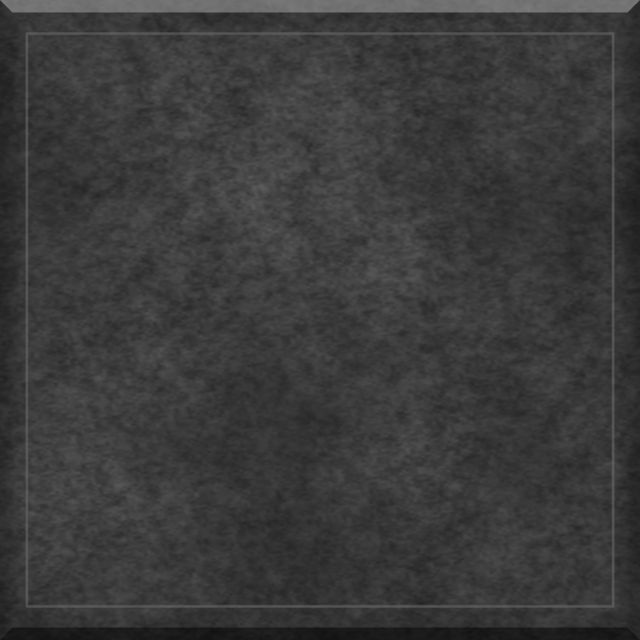
This texture is drawn by a WebGL 1 fragment shader. Its source:

```glsl
precision highp float;
// A dark weathered stone panel with bevelled edges and a thin inset frame line.

uniform vec2 u_resolution;

#define BASE_TONE 0.227
#define PATCH_GAIN 0.036
#define GRAIN_GAIN 0.30
#define BEVEL_WIDTH 0.0195
#define TOP_TONE 0.445
#define BOTTOM_TONE 0.100
#define SIDE_SHADE 0.84
#define FRAME_HALF vec2(0.4580, 0.4475)
#define LINE_HALF_WIDTH 0.0021
#define LINE_SOFTNESS 0.0012
#define LINE_TONE 0.350

// Sine-free hash of a lattice cell
float hash(vec2 cell) {
  vec3 p = fract(cell.xyx * 0.1031);
  p += dot(p, p.yzx + 33.33);
  return fract((p.x + p.y) * p.z);
}

float valueNoise(vec2 p) {
  vec2 cell = floor(p);
  vec2 f = fract(p);
  f = f * f * (3.0 - 2.0 * f);
  float low = mix(hash(cell), hash(cell + vec2(1.0, 0.0)), f.x);
  float high = mix(hash(cell + vec2(0.0, 1.0)), hash(cell + vec2(1.0, 1.0)), f.x);
  return mix(low, high, f.y);
}

// Layered grain, centred on zero; fine layers are strong and stretched sideways
float grain(vec2 uv) {
  float sum = 0.0;
  float frequency = 7.0;
  for (int i = 0; i < 6; i++) {
    float octave = float(i);
    float amplitude = 0.085 + 0.085 * smoothstep(1.0, 4.0, octave);
    vec2 stretch = vec2(1.0 - 0.07 * octave, 1.0);
    vec2 p = uv * frequency * stretch + octave * vec2(17.3, 31.7);
    // Turn each layer a little to hide the lattice
    p += 0.25 * vec2(p.y, -p.x);
    sum += amplitude * (valueNoise(p) - 0.5);
    frequency *= 2.03;
  }
  return sum;
}

// Soft elliptical stain
float stain(vec2 uv, vec2 centre, vec2 radius) {
  vec2 d = (uv - centre) / radius;
  return exp(-dot(d, d));
}

// Broad worn and shaded areas
float patches(vec2 uv) {
  float light = stain(uv, vec2(0.40, 0.70), vec2(0.16, 0.13));
  light += 0.9 * stain(uv, vec2(0.62, 0.60), vec2(0.09, 0.08));
  light += 1.1 * stain(uv, vec2(0.14, 0.24), vec2(0.13, 0.09));
  light += 0.8 * stain(uv, vec2(0.65, 0.28), vec2(0.09, 0.08));
  light += 0.7 * stain(uv, vec2(0.27, 0.87), vec2(0.10, 0.07));
  light += 0.5 * stain(uv, vec2(0.20, 0.43), vec2(0.14, 0.09));
  light += 0.6 * stain(uv, vec2(0.62, 0.86), vec2(0.25, 0.10));
  float dark = stain(uv, vec2(0.44, 0.34), vec2(0.13, 0.10));
  dark += 0.9 * stain(uv, vec2(0.90, 0.66), vec2(0.16, 0.07));
  dark += 0.9 * stain(uv, vec2(0.69, 0.82), vec2(0.05, 0.05));
  dark += 0.8 * stain(uv, vec2(0.07, 0.72), vec2(0.07, 0.10));
  dark += 0.9 * stain(uv, vec2(0.82, 0.28), vec2(0.07, 0.08));
  dark += 0.8 * stain(uv, vec2(0.46, 0.13), vec2(0.14, 0.09));
  dark += 0.6 * stain(uv, vec2(0.23, 0.31), vec2(0.09, 0.04));
  return light - dark;
}

void main() {
  vec2 uv = gl_FragCoord.xy / u_resolution;
  float pixel = 1.0 / min(u_resolution.x, u_resolution.y);
  vec2 edge = min(uv, 1.0 - uv);
  float nearest = min(edge.x, edge.y);

  // Stone face: stain outlines broken up by noise, coarser speckle where worn
  vec2 warp = vec2(valueNoise(uv * 14.0), valueNoise(uv * 14.0 + 40.0)) - 0.5;
  float wear = patches(uv + 0.06 * warp);
  float speckle = GRAIN_GAIN * grain(uv);
  float tone = BASE_TONE + PATCH_GAIN * wear;
  tone += speckle * clamp(1.0 + 0.3 * wear, 0.7, 1.4);

  // Shading towards the rim
  tone *= mix(0.85, 1.0, smoothstep(0.005, 0.06, nearest));

  // Inset frame line, soft and translucent
  vec2 q = abs(uv - 0.5) - FRAME_HALF;
  float box = length(max(q, 0.0)) + min(max(q.x, q.y), 0.0);
  float blur = max(LINE_SOFTNESS, 0.5 * pixel);
  float line = 1.0 - smoothstep(-blur, blur, abs(box) - LINE_HALF_WIDTH);
  tone = mix(tone, LINE_TONE + 0.4 * speckle, 0.85 * line);

  // Sides fade into the face
  tone *= mix(SIDE_SHADE, 1.0, smoothstep(0.0, 1.8 * BEVEL_WIDTH, edge.x));

  // Mitred end bevels: bright above, black below
  float bevel = 1.0 - smoothstep(-0.7 * pixel, 0.7 * pixel, edge.y - BEVEL_WIDTH);
  float mitre = smoothstep(-pixel, pixel, edge.x - edge.y);
  float endTone = uv.y > 0.5 ? TOP_TONE : BOTTOM_TONE;
  tone = mix(tone, endTone + 0.5 * speckle, bevel * mitre);

  gl_FragColor = vec4(vec3(clamp(tone, 0.0, 1.0)), 1.0);
}
```
